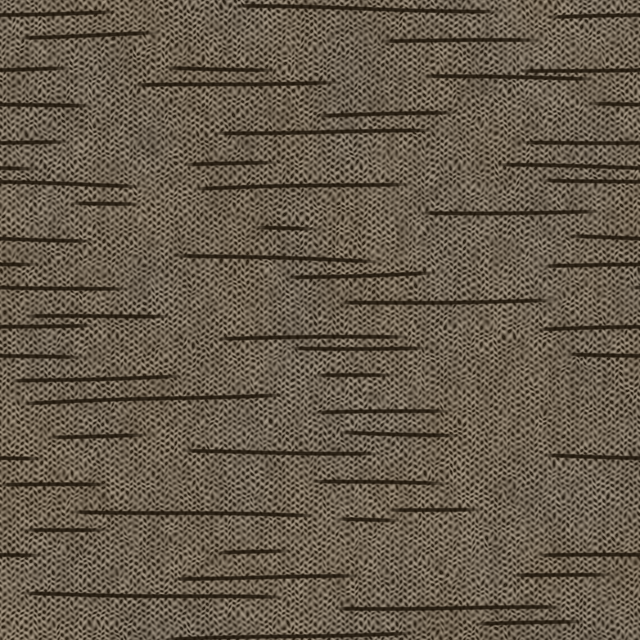
Reproduce this texture procedurally as a three.js fragment shader.

```glsl
varying vec2 vUv;

const float PI = 3.14159265;

float hash(vec2 p) {
  vec3 q = fract(vec3(p.xyx) * 0.1031);
  q += dot(q, q.yzx + 33.33);
  return fract((q.x + q.y) * q.z);
}

float noise(vec2 p) {
  vec2 cell = floor(p);
  vec2 f = fract(p);
  f = f * f * (3.0 - 2.0 * f);
  return mix(mix(hash(cell), hash(cell + vec2(1.0, 0.0)), f.x),
             mix(hash(cell + vec2(0.0, 1.0)), hash(cell + vec2(1.0, 1.0)), f.x), f.y);
}

// Upright wavy yarns around staggered holes that lean left and right by column
float weave(vec2 uv) {
  vec2 p = uv * vec2(142.0, 98.0);
  vec2 wobble = vec2(noise(uv * 60.0), noise(uv * 60.0 + 71.0)) - 0.5;
  p += wobble * vec2(0.7, 0.75);
  float lean = 0.55 * sin(PI * p.x);
  float checker = cos(PI * p.x) * cos(2.0 * PI * p.y + lean);
  float yarns = -cos(2.0 * PI * p.x);
  return checker + 0.22 * yarns;
}

// Long tapered dark threads, two to a row, wrapping sideways
float slubs(vec2 uv) {
  float cover = 0.0;
  for (int i = 0; i < 52; i++) {
    float id = float(i);
    float row = floor(id * 0.5);
    float start = hash(vec2(row, 3.7)) + 0.5 * mod(id, 2.0) + 0.12 * hash(vec2(id, 8.1));
    float along = fract(uv.x - start);
    float span = mix(0.10, 0.44, hash(vec2(id, 15.3)));
    float slope = (hash(vec2(id, 22.9)) - 0.5) * 0.07;
    float height = (row + 0.5 + 0.75 * (hash(vec2(id, 31.4)) - 0.5)) / 26.0;
    float bend = 0.001 * sin(along * 16.0 + id);
    float across = abs(uv.y - height - slope * (along - 0.5 * span) - bend);
    float ends = smoothstep(0.0, 0.03, along) * (1.0 - smoothstep(span - 0.05, span, along));
    float halfWidth = mix(0.0015, 0.0029, ends);
    float body = 1.0 - smoothstep(halfWidth - 0.0015, halfWidth + 0.0017, across);
    cover = max(cover, body * ends);
  }
  return cover;
}

void main() {
  // Fabric tone with uneven stitches, upright streaks and fibre grain
  float contrast = mix(0.34, 0.68, noise(vUv * vec2(62.0, 50.0)));
  float grain = noise(vUv * vec2(230.0, 170.0)) - 0.5;
  float streaks = noise(vUv * vec2(75.0, 22.0)) - 0.5;
  float patches = noise(vUv * 7.0 + 5.0) - 0.5;
  float stitch = weave(vUv);
  float tone = 0.585 + contrast * stitch + 0.26 * grain + 0.09 * streaks + 0.05 * patches;

  vec3 hole = vec3(0.16, 0.12, 0.07);
  vec3 yarn = vec3(0.60, 0.55, 0.48);
  vec3 color = mix(hole, yarn, clamp(tone, 0.0, 1.08));

  // Slight drift between warm and grey yarn
  float drift = noise(vUv * vec2(13.0, 9.0) + 40.0) - 0.5;
  color += vec3(0.01, 0.0, -0.014) * drift;

  // Dark threads, lightly broken by the stitches
  vec3 thread = vec3(0.14, 0.105, 0.06) + 0.03 * stitch;
  color = mix(color, thread, 0.95 * slubs(vUv));

  gl_FragColor = vec4(color, 1.0);
}
```
